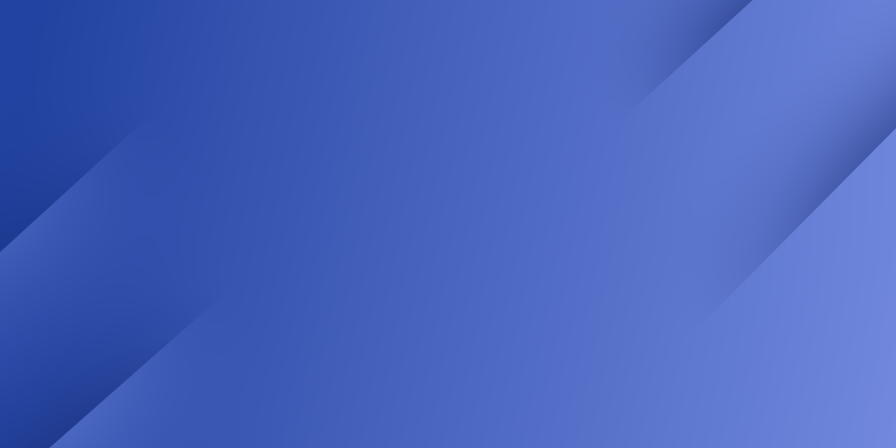
A Shadertoy shader for this background:

```glsl
// Blue diagonal gradient with four slanted paper folds, each shaded above and lit below its crease.

// Canvas units: height is 1, origin at the lower left
const vec3 DEEP_BLUE  = vec3(0.135, 0.262, 0.630);
const vec3 PALE_BLUE  = vec3(0.430, 0.522, 0.860);
const vec3 SHADOW_INK = vec3(0.060, 0.140, 0.420);
const vec3 SHEEN      = vec3(0.500, 0.600, 0.920);
const float GRADIENT_TILT = 0.09;
const float SHADOW_WIDTH  = 0.27;
const float SHEEN_WIDTH   = 0.36;

const int FOLD_COUNT = 4;
// Crease of each fold: faded tip (xy) and strongest end (zw)
const vec4 CREASES[FOLD_COUNT] = vec4[](
    vec4(0.370, 0.775, 0.000, 0.437),
    vec4(0.530, 0.370, 0.110, 0.000),
    vec4(1.360, 0.708, 1.680, 1.000),
    vec4(1.520, 0.230, 2.000, 0.714));
// Strength of the shadow (x) and of the sheen (y)
const vec2 STRENGTHS[FOLD_COUNT] = vec2[](
    vec2(0.30, 0.31),
    vec2(0.42, 0.37),
    vec2(0.46, 0.00),
    vec2(0.46, 0.06));

// Soft falloff from 1 at the crease to 0 at the given width
float falloff(float dist, float width) {
    float k = clamp(1.0 - dist / width, 0.0, 1.0);
    return k * k;
}

vec3 applyFold(vec3 color, vec2 p, vec4 crease, vec2 strength, float pixel) {
    vec2 span = crease.zw - crease.xy;
    float len = length(span);
    vec2 along = span / len;

    // Normal always points to the upper left
    vec2 normal = vec2(-along.y, along.x) * sign(along.x);
    vec2 fromTip = p - crease.xy;
    float side = dot(fromTip, normal);
    float fade = smoothstep(0.0, 0.95, dot(fromTip, along) / len);

    float shade = strength.x * fade * falloff(max(side, 0.0), SHADOW_WIDTH);
    float sheen = strength.y * fade * falloff(max(-side, 0.0), SHEEN_WIDTH);
    vec3 above = mix(color, SHADOW_INK, shade);
    vec3 below = mix(color, SHEEN, sheen);
    return mix(below, above, smoothstep(-pixel, pixel, side));
}

void mainImage(out vec4 fragColor, in vec2 fragCoord) {
    vec2 p = fragCoord / iResolution.y;
    float pixel = 0.75 / iResolution.y;

    // Base gradient, brightening to the lower right
    float t = fragCoord.x / iResolution.x - GRADIENT_TILT * (p.y - 0.5);
    vec3 color = mix(DEEP_BLUE, PALE_BLUE, clamp(t, 0.0, 1.05));

    // Folds
    for (int i = 0; i < FOLD_COUNT; i++) {
        color = applyFold(color, p, CREASES[i], STRENGTHS[i], pixel);
    }
    fragColor = vec4(color, 1.0);
}
```
